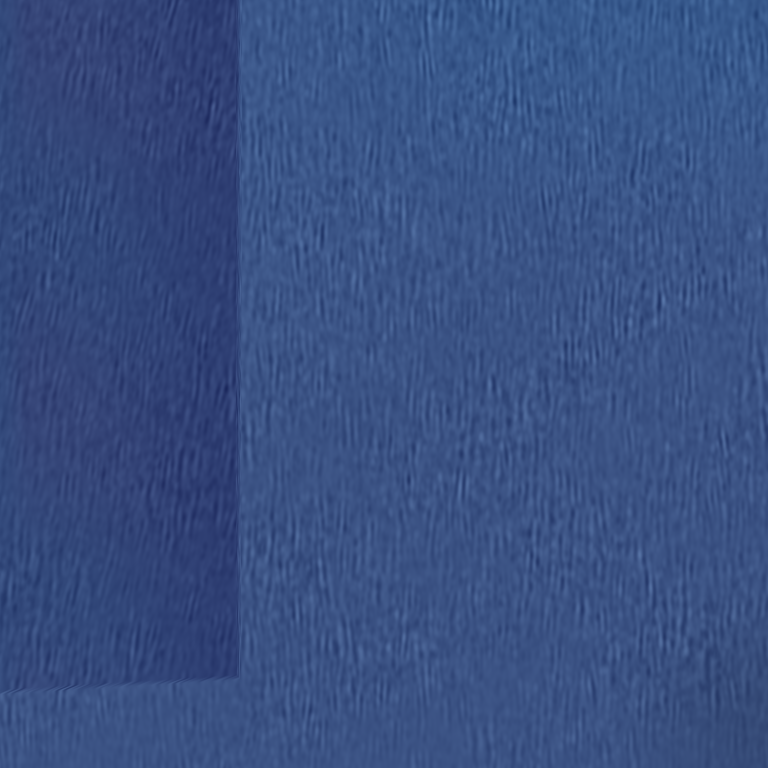
Reproduce this texture procedurally as a three.js fragment shader.

```glsl
// Blue brushed fabric with a darker folded panel at the upper left.
// Broad colour gradients form the cloth, a soft mask cuts the panel, and
// cellular noise of ribbed and round blobs gives the fine, upright grain.

varying vec2 vUv;

const vec3 CLOTH_LOW   = vec3(0.231, 0.323, 0.517);
const vec3 CLOTH_HIGH  = vec3(0.232, 0.340, 0.540);
const vec3 CLOTH_TEAL  = vec3(0.212, 0.353, 0.555);
const vec3 PANEL_BLUE  = vec3(0.198, 0.286, 0.482);
const vec3 PANEL_VIOLET = vec3(0.210, 0.262, 0.463);
const vec3 PANEL_DARK  = vec3(0.176, 0.238, 0.445);
const vec3 GRAIN_TINT  = vec3(0.85, 1.00, 1.00);

const float PANEL_RIGHT  = 0.311;
const float PANEL_BOTTOM = 0.099;  // height of the hem at the left border
const float HEM_SLOPE    = 0.062;
const float EDGE_SOFT    = 0.004;

const vec2 RIB_CELLS   = vec2(58.0, 30.0);
const vec2 FLECK_CELLS = vec2(190.0, 105.0);
const float RIB_TURNS  = 1.55;     // ridges per rib cell
const float RIB_GAIN   = 0.068;
const float FLECK_GAIN = 0.042;

float hash(vec2 p) {
  vec3 q = fract(vec3(p.xyx) * 0.1031);
  q += dot(q, q.yzx + 33.33);
  return fract((q.x + q.y) * q.z);
}

// Sum of signed blobs, one jittered in each cell. Above zero, turns
// carves each blob into upright ridges with a small random tilt.
float cellGrain(vec2 p, float turns) {
  vec2 cell = floor(p);
  float sum = 0.0;
  for (int j = -1; j <= 1; j++) {
    for (int i = -1; i <= 1; i++) {
      vec2 c = cell + vec2(float(i), float(j));
      vec2 centre = c + vec2(hash(c + 17.0), hash(c + 59.0));
      vec2 d = p - centre;
      float blob = max(0.0, 1.0 - dot(d, d));
      float tilt = 0.5 * (hash(c + 83.0) - 0.5);
      float pitch = turns * (0.7 + 0.6 * hash(c + 137.0));
      float ridge = cos(6.2832 * pitch * (d.x + tilt * d.y));
      sum += blob * blob * ridge * (2.0 * hash(c + 101.0) - 1.0);
    }
  }
  return sum;
}

// Slow layered sines, about -1 to 1.
float drift(vec2 p) {
  return 0.5 * sin(p.x * 9.0 + 2.0 * sin(p.y * 7.0))
       + 0.3 * sin(p.y * 17.0 - p.x * 11.0 + 1.3)
       + 0.2 * sin(p.x * 31.0 + p.y * 23.0);
}

vec3 clothColour(vec2 uv) {
  vec3 colour = mix(CLOTH_LOW, CLOTH_HIGH, smoothstep(0.35, 1.0, uv.y));
  float teal = smoothstep(0.65, 1.05, uv.y) * smoothstep(0.25, 0.75, uv.x);
  colour = mix(colour, CLOTH_TEAL, 0.8 * teal);
  // Shade gathered in the lower right corner.
  float corner = length((uv - vec2(1.02, 0.04)) / vec2(0.28, 0.25));
  return colour * (1.0 - 0.10 * smoothstep(1.0, 0.0, corner));
}

vec3 panelColour(vec2 uv) {
  // Diagonal bands alternate between violet and blue down the panel.
  float along = uv.y + 0.45 * uv.x;
  float violet = 0.5 + 0.5 * cos((along - 0.50) * 13.0);
  vec3 colour = mix(PANEL_BLUE, PANEL_VIOLET, 0.75 * violet);
  float shade = smoothstep(0.08, PANEL_RIGHT, uv.x);
  colour = mix(colour, PANEL_DARK, 0.85 * shade);
  return mix(PANEL_BLUE, colour, smoothstep(0.0, 0.04, uv.x));
}

void main() {
  vec2 uv = vUv;

  // Panel mask from its right edge and its sloping hem.
  float side = PANEL_RIGHT - uv.x;
  float hem = uv.y - PANEL_BOTTOM - HEM_SLOPE * uv.x;
  float inside = min(side, hem);
  float panel = smoothstep(-EDGE_SOFT, EDGE_SOFT, inside);
  vec3 colour = mix(clothColour(uv), panelColour(uv), panel);

  // Thin crease of light just outside the fold.
  float crease = smoothstep(-0.022, -0.003, inside) * (1.0 - panel);
  colour += 0.008 * crease;

  // Fibres lean inside the panel and fade in smooth patches.
  float wave = drift(uv);
  vec2 bent = uv + vec2(0.002 * wave, 0.0);
  bent.x -= 0.14 * panel * uv.y;
  float strength = 0.82 + 0.35 * drift(uv * 1.7 + 3.1);
  strength *= mix(1.0, 0.75, panel);
  strength *= mix(0.6, 1.0, smoothstep(0.0, 0.16, uv.y));
  float grain = RIB_GAIN * cellGrain(bent * RIB_CELLS, RIB_TURNS)
              + FLECK_GAIN * cellGrain(bent * FLECK_CELLS + 211.0, 0.0);
  colour += GRAIN_TINT * (grain * strength + 0.003 * wave);

  gl_FragColor = vec4(colour, 1.0);
}
```
